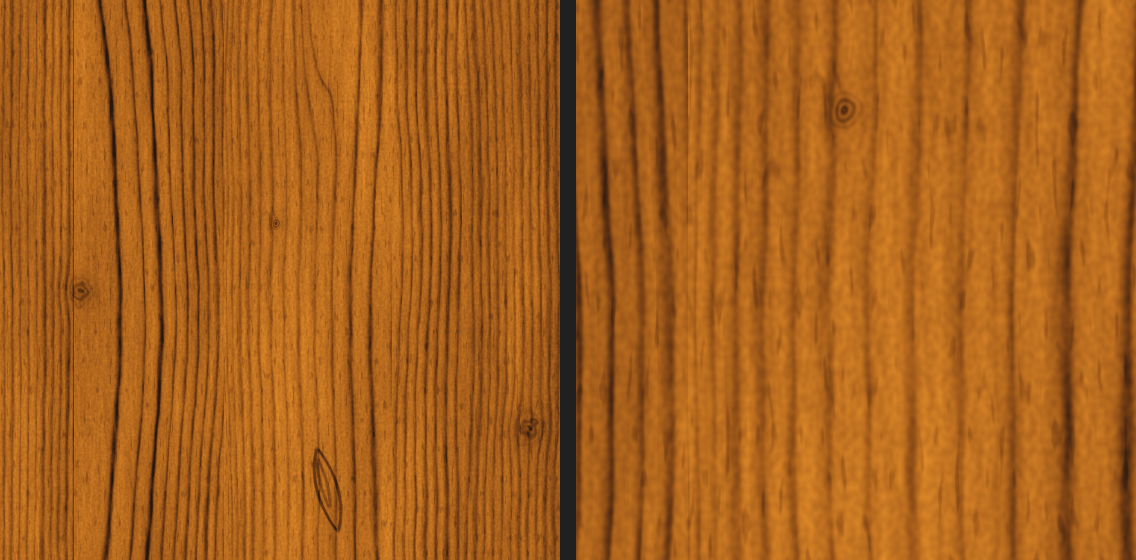
Left, the full canvas; right, a detail of the centre.
Write a WebGL 2 fragment shader that draws this texture.

```glsl
#version 300 es
precision highp float;

uniform vec2 u_resolution;
out vec4 fragColor;

float hash(vec2 p) {
    vec3 q = fract(vec3(p.xyx) * 0.1031);
    q += dot(q, q.yzx + 33.33);
    return fract((q.x + q.y) * q.z);
}

float gradientDot(vec2 cell, vec2 offset) {
    float angle = 6.2832 * hash(cell + 71.0);
    return dot(vec2(cos(angle), sin(angle)), offset);
}

float gradientNoise(vec2 p) {
    vec2 i = floor(p), f = p - i;
    vec2 s = f * f * f * (f * (f * 6.0 - 15.0) + 10.0);
    vec2 e = vec2(1.0, 0.0);
    return mix(mix(gradientDot(i, f), gradientDot(i + e, f - e), s.x),
               mix(gradientDot(i + e.yx, f - e.yx), gradientDot(i + 1.0, f - 1.0), s.x), s.y);
}

// Tone is the red level; green and blue follow it along the wood's hue.
vec3 woodColor(float tone) {
    return vec3(tone, 0.042 + tone * (0.3 + 0.31 * tone), 0.062 + 0.15 * tone * tone * tone);
}

// Closed almond outline, leaning to the left at its top.
float almondLine(vec2 q, float halfHeight, float halfWidth) {
    q.x += 0.25 * q.y;
    float t = q.y / halfHeight;
    float edge = abs(abs(q.x) - halfWidth * max(1.0 - t * t, 0.0));
    return (1.0 - smoothstep(0.001, 0.0045, edge)) * (1.0 - smoothstep(0.9, 1.05, abs(t)));
}

void main() {
    vec2 p = gl_FragCoord.xy / u_resolution;

    // Boards: left edge, width, ring count, spacing exponent
    vec4 board = vec4(0.0, 0.13, 9.0, 1.0);
    float depth = 0.24, sway = 0.008, bow = 0.0, tint = -0.005;
    if (p.x > 0.13) {
        board = vec4(0.13, 0.27, 9.0, 1.75);
        depth = mix(0.46, 0.2, smoothstep(0.35, 0.42, p.x));
        sway = 0.022; bow = 0.04; tint = -0.01;
    }
    if (p.x > 0.4) {
        board = vec4(0.4, 0.3, 13.0, 0.57);
        depth = mix(0.17, 0.3, smoothstep(0.54, 0.62, p.x));
        sway = 0.024; bow = -0.012; tint = 0.025;
    }
    if (p.x > 0.7) {
        board = vec4(0.7, 0.125, 7.0, 0.95);
        depth = 0.3; sway = 0.018; bow = 0.012; tint = 0.0;
    }
    if (p.x > 0.825) {
        board = vec4(0.825, 0.175, 11.0, 1.0);
        depth = 0.2; sway = 0.014; tint = -0.012;
    }

    // Knots push the grain aside
    float knotShade = 0.0, push = 0.0;
    vec3 knots[3] = vec3[3](vec3(0.143, 0.48, 0.017), vec3(0.945, 0.235, 0.02), vec3(0.494, 0.602, 0.007));
    for (int k = 0; k < 3; k++) {
        vec2 q = (p - knots[k].xy) / knots[k].z;
        q += 0.5 * gradientNoise(p * 60.0);
        float r = length(q * vec2(1.0, 0.85));
        push += knots[k].z * 0.5 * q.x * exp(-0.3 * r * r);
        knotShade += exp(-r * r) * (0.2 + 0.13 * sin(r * 11.0)) + 0.07 * exp(-0.25 * r * r);
    }

    // Ring coordinate, with a pointed arch hanging from the top
    float across = (p.x - board.x) / board.y;
    float x = p.x - push - bow * sin(3.1416 * p.y) * (1.0 - 0.6 * across);
    x += sway * gradientNoise(vec2(p.x * 4.0, p.y * 2.2) + board.x * 37.0);
    x += 0.0025 * gradientNoise(vec2(p.x * 14.0, p.y * 13.0));
    float ring = board.z * pow(max((x - board.x) / board.y, 0.004), board.w);
    float archX = (p.x - 0.565) / 0.034;
    ring += 2.4 * exp(-archX * archX) * smoothstep(0.68, 1.1, p.y);

    // Late wood: soft rise on the left, crisp edge on the right
    float slope = clamp(length(vec2(dFdx(ring), dFdy(ring))) * u_resolution.y, 12.0, 110.0);
    float id = floor(ring);
    float d = (fract(ring) - 0.5) / slope;
    float character = hash(vec2(id, board.x * 90.0 + 5.0));
    float width = mix(0.0014, 0.0032, character) * (0.75 + depth);
    width *= 1.0 + 0.7 * gradientNoise(vec2(id * 3.7, p.y * 7.0));
    width *= d < 0.0 ? 1.6 : 0.95;
    float core = exp(-d * d / (width * width));
    float halo = exp(-abs(d) / (d < 0.0 ? 0.011 : 0.005));
    float ragged = 1.0 + 0.7 * gradientNoise(vec2(p.x * 130.0, p.y * 24.0));
    float lines = depth * (0.6 + 0.6 * character) * (0.8 * core * ragged + 0.24 * halo);

    // Fibres, pores and fine speckle
    float broad = gradientNoise(p * vec2(9.0, 1.8) + 4.0) + 0.5 * gradientNoise(p * vec2(30.0, 3.0));
    float fibre = gradientNoise(p * vec2(150.0, 9.0)) + 0.7 * gradientNoise(p * vec2(210.0, 60.0));
    float speckle = gradientNoise(p * vec2(250.0, 190.0) + 9.0);
    float pores = smoothstep(0.24, 0.5, gradientNoise(p * vec2(190.0, 38.0) + 23.0));

    float tone = 0.735 + tint + 0.09 * broad + 0.075 * fibre + 0.075 * speckle - 0.11 * pores;
    tone -= lines + knotShade;
    vec2 eye = p - vec2(0.585, 0.125);
    tone -= 0.34 * almondLine(eye, 0.076, 0.019);
    tone -= 0.2 * almondLine(eye + vec2(0.007, -0.012), 0.045, 0.006);
    tone -= 0.05 * smoothstep(0.93, 1.0, p.x);

    fragColor = vec4(woodColor(clamp(tone, 0.14, 0.88)), 1.0);
}
```
